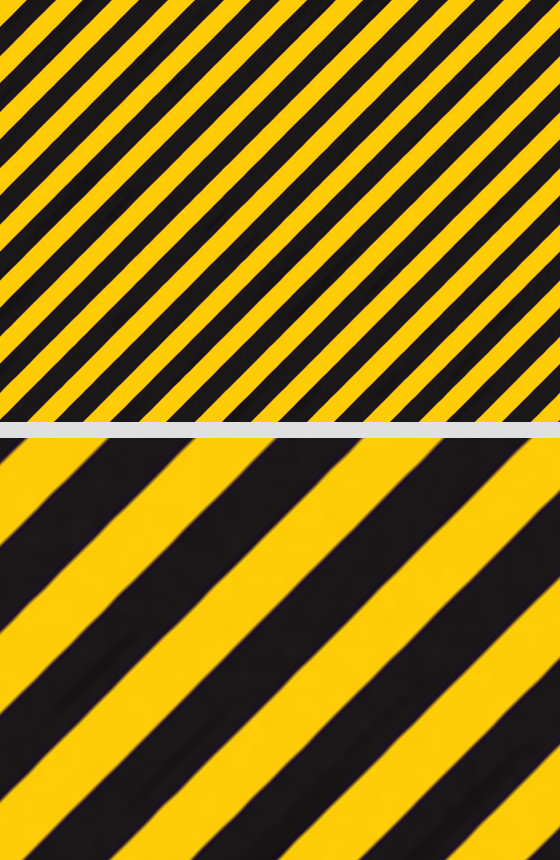
Top: the whole. Bottom: its middle third, enlarged.
A WebGL 2 fragment shader for this pattern:

```glsl
#version 300 es
precision highp float;
// Diagonal yellow and black hazard stripes with soft purple-tinged edges and faint print grain.

#define REPEATS vec2(10.0, 7.52)  // stripe periods across and down
#define YELLOW_SHARE 0.482        // yellow part of one period
#define EDGE_SOFTNESS 0.022       // half width of the blurred edge, in periods
#define EDGE_WOBBLE 0.008         // unevenness of the edge, in periods
#define FRINGE_WIDTH 0.06         // purple tint beside the edge, in periods
#define STREAK_DEPTH 0.22         // strength of the dark streaks in the black
#define GRAIN 0.012               // fine brightness variation

uniform vec2 u_resolution;
out vec4 fragColor;

const vec3 YELLOW = vec3(0.995, 0.802, 0.025);
const vec3 BLACK = vec3(0.102, 0.092, 0.094);
const vec3 PURPLE = vec3(0.110, 0.060, 0.150);

float hash(vec2 p) {
    vec3 q = fract(vec3(p.xyx) * 0.1031);
    q += dot(q, q.yzx + 33.33);
    return fract((q.x + q.y) * q.z);
}

float noise(vec2 p) {
    vec2 cell = floor(p);
    vec2 f = fract(p);
    f = f * f * (3.0 - 2.0 * f);
    float low = mix(hash(cell), hash(cell + vec2(1.0, 0.0)), f.x);
    float high = mix(hash(cell + vec2(0.0, 1.0)), hash(cell + 1.0), f.x);
    return mix(low, high, f.y);
}

void main() {
    // Canvas position measured from the top left corner
    vec2 uv = gl_FragCoord.xy / u_resolution;
    uv.y = 1.0 - uv.y;
    vec2 periods = uv * REPEATS;
    float phase = periods.x + periods.y;
    float along = periods.x - periods.y;
    float pixel = dot(REPEATS / u_resolution, vec2(0.5));

    // Signed distance to the nearest edge, positive inside yellow
    float fromCenter = abs(fract(phase - 0.5 * YELLOW_SHARE + 0.5) - 0.5);
    float dist = 0.5 * YELLOW_SHARE - fromCenter;
    dist += EDGE_WOBBLE * (noise(vec2(along * 5.0, phase * 2.0) + 40.0) - 0.5);

    // Black with a purple fringe and long soft streaks
    float fringe = 1.0 - smoothstep(0.4 * FRINGE_WIDTH, FRINGE_WIDTH, -dist);
    vec3 dark = mix(BLACK, PURPLE, fringe);
    float streak = noise(vec2(along * 0.6, phase * 5.0) + 80.0);
    dark *= 1.0 - STREAK_DEPTH * smoothstep(0.65, 1.0, streak);

    // Blend the stripes and add grain
    float softness = max(EDGE_SOFTNESS, pixel);
    float coverage = smoothstep(-softness, softness, dist);
    vec3 color = mix(dark, YELLOW, coverage);
    color += GRAIN * (noise(periods * 14.0 + 120.0) - 0.5);
    fragColor = vec4(clamp(color, 0.0, 1.0), 1.0);
}
```
